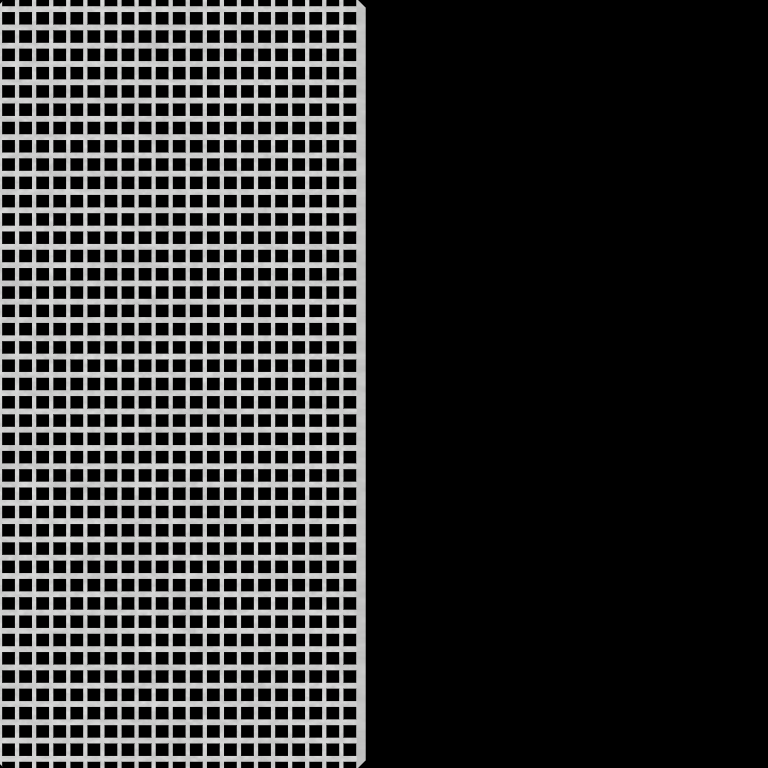
This pattern is drawn by a WebGL 2 fragment shader. Its source:

```glsl
#version 300 es
precision highp float;
// A pale stone lattice fills the left part of a black canvas.
// Box distances repeated on a 45 by 42 grid cut the holes; value noise
// mottles the bars, and the solid right rim has bevelled corners.
uniform vec2 u_resolution;
out vec4 fragColor;

const vec2 GRID = vec2(45.0, 42.0);          // cells across the canvas
const vec2 HOLE_HALF = vec2(0.0083, 0.0081); // half size of one hole
const float COLUMNS = 21.0;                  // columns that have holes
const float PANEL_RIGHT = 0.4762;
const float RIM_LEFT = 0.4645;
const float BEVEL = 0.0100;

float hash(vec2 p) {
    vec3 q = fract(p.xyx * 0.1031);
    q += dot(q, q.yzx + 33.33);
    return fract((q.x + q.y) * q.z);
}

float valueNoise(vec2 p) {
    vec2 cell = floor(p);
    vec2 f = fract(p);
    f = f * f * (3.0 - 2.0 * f);
    float low = mix(hash(cell), hash(cell + vec2(1.0, 0.0)), f.x);
    float high = mix(hash(cell + vec2(0.0, 1.0)), hash(cell + 1.0), f.x);
    return mix(low, high, f.y);
}

float fbm(vec2 p) {
    float sum = 0.0;
    float weight = 0.5;
    for (int octave = 0; octave < 3; octave++) {
        sum += weight * valueNoise(p);
        p = p * 2.03 + 17.0;
        weight *= 0.5;
    }
    return sum / 0.875;
}

float boxDistance(vec2 p, vec2 halfSize) {
    vec2 d = abs(p) - halfSize;
    return length(max(d, 0.0)) + min(max(d.x, d.y), 0.0);
}

float coverage(float distance, float pixel) {
    return clamp(0.5 - distance / pixel, 0.0, 1.0);
}

// Holes are centred within columns and on the row lines.
float holeDistance(vec2 p) {
    float column = clamp(floor(p.x * GRID.x), 0.0, COLUMNS - 1.0);
    float row = floor(p.y * GRID.y + 0.5);
    vec2 center = vec2(column + 0.5, row) / GRID;
    return boxDistance(p - center, HOLE_HALF);
}

// Right edge with cut corners, and a smaller cut at the left.
float panelDistance(vec2 p) {
    float fromEnd = min(p.y, 1.0 - p.y);
    float rightCut = (p.x - PANEL_RIGHT + BEVEL - fromEnd) * 0.7071;
    float leftCut = (0.005 - p.x - fromEnd) * 0.7071;
    return max(p.x - PANEL_RIGHT, max(rightCut, leftCut));
}

vec3 stoneColor(vec2 p, float pixel) {
    float mottle = fbm(p * vec2(150.0, 210.0));
    float cloud = fbm(p * vec2(24.0, 32.0) + 9.0);
    float bars = 0.81 + 0.12 * (mottle - 0.5) + 0.06 * (cloud - 0.5);
    float streak = fbm(p * vec2(35.0, 110.0) + 41.0);
    float rim = 0.77 + 0.10 * (streak - 0.5);
    float onRim = coverage(RIM_LEFT - p.x, pixel);
    return vec3(mix(bars, rim, onRim)) * vec3(0.998, 1.0, 0.998);
}

void main() {
    vec2 p = gl_FragCoord.xy / u_resolution;
    float pixel = 1.0 / min(u_resolution.x, u_resolution.y);

    // Panel minus its holes
    float lattice = max(panelDistance(p), -holeDistance(p));
    vec3 color = stoneColor(p, pixel) * coverage(lattice, pixel);
    fragColor = vec4(color, 1.0);
}
```
